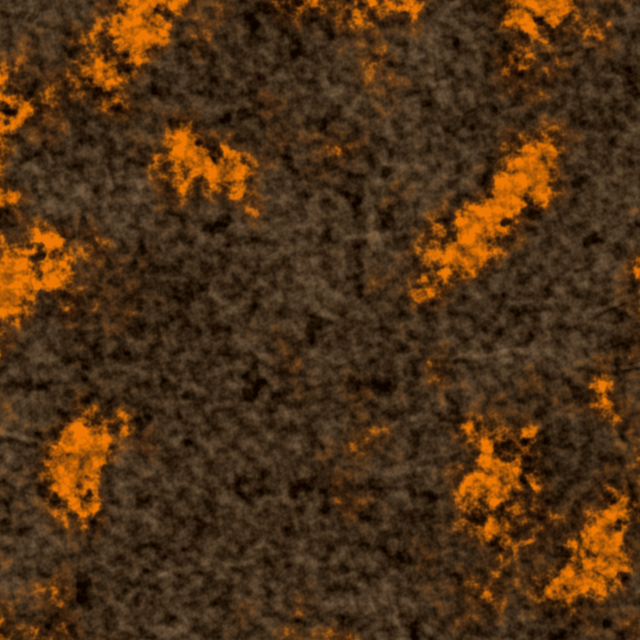
A three.js fragment shader for this texture:

```glsl
// Crumbly dark brown rock with wandering ridges, thin strands and orange lichen.
varying vec2 vUv;

const vec3 SOIL_DARK = vec3(0.135, 0.078, 0.022);
const vec3 SOIL_LIGHT = vec3(0.395, 0.305, 0.21);
const vec3 STAIN_TINT = vec3(1.15, 0.92, 0.55);
const vec3 LICHEN_DARK = vec3(0.36, 0.20, 0.05);
const vec3 LICHEN_LIGHT = vec3(0.93, 0.47, 0.01);
const float RIDGE_SCALE = 2.6;      // ridges across the canvas
const float STRAND_SCALE = 6.0;
const float PIT_SCALE = 19.0;
const float CRUMB_SCALE = 44.0;
const float LICHEN_SCALE = 4.6;
const float LICHEN_START = 0.22;    // lower values spread the lichen
const float LICHEN_FULL = 0.68;
const float BARE_CENTRE = 0.3;      // keeps lichen off the middle
const vec2 LIGHT_STEP = vec2(0.003, 0.006);
const float TAU = 6.2831853;

float hash(vec2 cell) {
  vec3 q = fract(vec3(cell.xyx) * 0.1031);
  q += dot(q, q.yzx + 33.33);
  return fract((q.x + q.y) * q.z);
}

float cornerSlope(vec2 cell, vec2 offset) {
  float angle = TAU * hash(cell);
  return dot(vec2(cos(angle), sin(angle)), offset);
}

// Gradient noise, about -1 to 1.
float noise(vec2 p) {
  vec2 i = floor(p), f = fract(p), e = vec2(1.0, 0.0);
  vec2 w = f * f * f * (f * (f * 6.0 - 15.0) + 10.0);
  float low = mix(cornerSlope(i, f), cornerSlope(i + e.xy, f - e.xy), w.x);
  float high = mix(cornerSlope(i + e.yx, f - e.yx), cornerSlope(i + e.xx, f - e.xx), w.x);
  return 1.4 * mix(low, high, w.y);
}

mat2 rotation(float angle) {
  float c = cos(angle), s = sin(angle);
  return mat2(c, s, -s, c);
}

float fbm(vec2 p) {
  float sum = 0.0, amplitude = 1.0;
  for (int i = 0; i < 3; i++) {
    sum += amplitude * noise(p);
    p = rotation(0.6) * p * 2.05 + 17.3;
    amplitude *= 0.55;
  }
  return sum;
}

// 1 on the ridge line, falling to 0 beside it.
float ridge(vec2 p) {
  return 1.0 - smoothstep(0.0, 0.45, abs(noise(p) + 0.12 * noise(p * 4.3)));
}

float crumbs(vec2 p) {
  return fbm(p * CRUMB_SCALE);
}

// Thin crossing fibres that fade in and out.
float strands(vec2 p) {
  float sum = 0.0;
  for (int i = 0; i < 3; i++) {
    float k = float(i);
    vec2 q = rotation(0.65 - 1.0 * k) * p * STRAND_SCALE + 31.0 * k;
    float line = abs(noise(q * vec2(0.7, 1.7)) + 0.08 * noise(q * 5.0));
    float present = smoothstep(0.0, 0.45, noise(q * 0.6 + 9.0));
    sum += present * (1.0 - smoothstep(0.02, 0.13, line));
  }
  return sum;
}

// Rock surface height, used for the side lighting.
float relief(vec2 p, vec2 ridgePoint) {
  return 0.9 * ridge(ridgePoint) + 0.09 * crumbs(p) + 0.15 * strands(p);
}

void main() {
  vec2 p = vUv + 3.0;
  vec2 warp = vec2(noise(p * 3.0), noise(p * 3.0 + 40.0));
  vec2 ridgePoint = rotation(-0.25) * (p + 0.06 * warp) * RIDGE_SCALE;
  vec2 litPoint = p + LIGHT_STEP;
  vec2 litRidge = ridgePoint + rotation(-0.25) * LIGHT_STEP * RIDGE_SCALE;

  // Light, grain and hollows
  float crumb = crumbs(p);
  float crest = ridge(ridgePoint);
  float slope = relief(p, ridgePoint) - relief(litPoint, litRidge);
  float pits = smoothstep(0.25, 0.8, fbm(p * PIT_SCALE));
  float tone = 0.42 + 0.52 * crumb + 1.2 * slope;
  tone += 0.17 * strands(p) + 0.12 * pow(crest, 6.0) + 0.18 * fbm(p * 4.5 + 5.0);
  tone -= 0.42 * pits;
  tone = clamp(tone, -0.3, 1.3);

  // Lichen clings to the crests, breaks up into grains and leaves pits open
  float patches = fbm((p + 0.03 * warp) * LICHEN_SCALE + 12.0);
  float growth = patches + 0.5 * (crest - 0.55) + 0.28 * crumb - 0.3 * pits;
  growth -= BARE_CENTRE * (1.0 - smoothstep(0.1, 0.5, length(vUv - 0.5)));
  float cover = smoothstep(LICHEN_START, LICHEN_FULL, growth);
  float stain = smoothstep(-0.15, 0.3, growth);

  vec3 soil = mix(SOIL_DARK, SOIL_LIGHT, tone);
  soil *= mix(vec3(1.0), STAIN_TINT, stain);
  vec3 lichen = mix(LICHEN_DARK, LICHEN_LIGHT, clamp(tone + 0.15, -0.2, 1.0));
  gl_FragColor = vec4(clamp(mix(soil, lichen, cover), 0.0, 1.0), 1.0);
}
```
